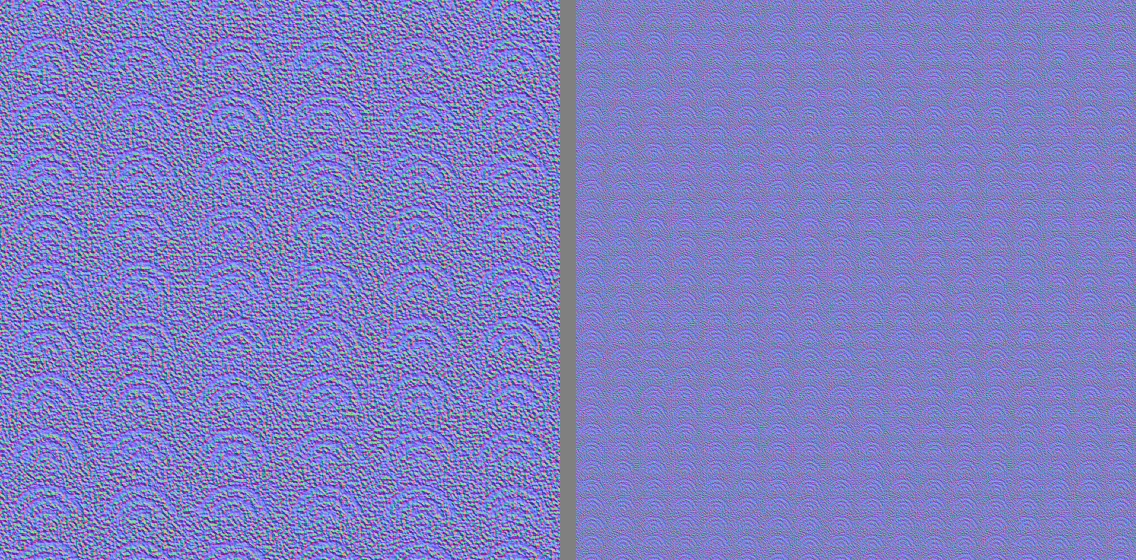
Left: one tile. Right: repeated 3 by 3.
Give the GLSL for this texture map, as a Shadertoy shader.

```glsl
// Tangent-space normal map of rough plaster stamped with rows of concentric arches.
// A height field is summed from wrapped gradient noise and recessed smooth fans,
// its slope gives the normal, and steep grain is shaded darker in blue.

#define REPEATS vec2(6.0, 10.0)  // arches across and down
#define CENTRE vec2(0.5, 0.685)  // arch centre inside its cell
#define ARCH_RADIUS 0.068        // outer radius, canvas units
#define BAND_PITCH 0.0217        // spacing of the bands
#define BAND_COUNT 3.0
#define BAND_FILL 0.64           // recessed share of the pitch
#define BAND_DEPTH 0.0017
#define GRAIN_CELLS 176.0        // plaster grains across the canvas
#define GRAIN_HEIGHT 0.0047
#define BAND_GRAIN 0.48          // grain left inside the bands
#define EDGE_WEAR 0.0045         // wobble of the band edges
#define STEEP_SHADE 2.9          // how fast blue falls off on slopes

// Random unit direction of a lattice corner
vec2 direction(vec2 corner) {
    float h = fract(sin(dot(corner, vec2(127.1, 311.7))) * 43758.5453);
    float angle = 6.28318 * h;
    return vec2(cos(angle), sin(angle));
}

// Gradient noise that wraps over the unit square, about -0.7 to 0.7
float wrapNoise(vec2 p, float cells, float seed) {
    vec2 x = p * cells;
    vec2 i = floor(x);
    vec2 f = x - i;
    vec2 s = f * f * f * (f * (f * 6.0 - 15.0) + 10.0);
    vec2 a = mod(i, cells);
    vec2 b = mod(i + 1.0, cells);
    float n00 = dot(direction(a + seed), f);
    float n10 = dot(direction(vec2(b.x, a.y) + seed), f - vec2(1.0, 0.0));
    float n01 = dot(direction(vec2(a.x, b.y) + seed), f - vec2(0.0, 1.0));
    float n11 = dot(direction(b + seed), f - 1.0);
    return mix(mix(n00, n10, s.x), mix(n01, n11, s.x), s.y);
}

// 1 inside the smooth bands, 0 on the rough ground and ridges
float archBands(vec2 p) {
    vec2 cell = p * REPEATS - CENTRE;
    vec2 q = vec2(fract(cell.x + 0.5) - 0.5, fract(cell.y + 0.2) - 0.2) / REPEATS;
    float r = length(q);
    float wear = wrapNoise(p, 120.0, 17.3) * EDGE_WEAR;
    float t = (ARCH_RADIUS - r + wear) / BAND_PITCH;
    float f = fract(t);
    float band = smoothstep(0.0, 0.18, f) - smoothstep(BAND_FILL - 0.18, BAND_FILL, f);
    float inside = step(0.0, t) * step(t, BAND_COUNT);
    float fan = smoothstep(0.0, 0.4, q.y / max(r, 0.001));
    return band * inside * fan;
}

float height(vec2 p) {
    float bands = archBands(p);
    float grain = wrapNoise(p, GRAIN_CELLS, 3.1)
                + 0.4 * wrapNoise(p, floor(GRAIN_CELLS * 1.63), 29.3)
                + 0.3 * wrapNoise(p, floor(GRAIN_CELLS * 0.57), 41.7);
    float patches = 1.0 + 0.25 * wrapNoise(p, 24.0, 73.9);
    float roughness = mix(1.0, BAND_GRAIN, bands) * patches;
    return GRAIN_HEIGHT * grain * roughness - BAND_DEPTH * bands;
}

void mainImage(out vec4 fragColor, in vec2 fragCoord) {
    vec2 uv = fragCoord / iResolution.xy;

    // Slope of the height field
    vec2 e = vec2(1.0 / 1024.0, 0.0);
    vec2 slope = vec2(height(uv + e.xy) - height(uv - e.xy),
                      height(uv + e.yx) - height(uv - e.yx)) / (2.0 * e.x);

    // Pack the normal into colour, darkening the steep sides of grains
    vec3 normal = normalize(vec3(-slope, 1.0));
    float blue = mix(0.4, 1.0, pow(normal.z, STEEP_SHADE));
    fragColor = vec4(normal.xy * 0.5 + 0.5, blue, 1.0);
}
```
